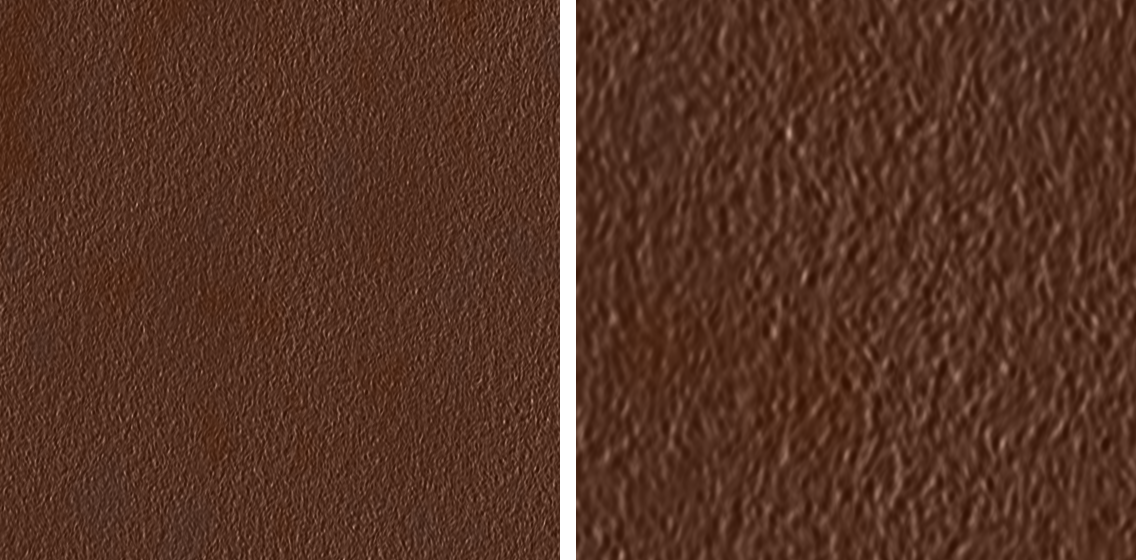
Left: the whole. Right: its middle third, enlarged.
Reproduce this texture procedurally as a WebGL 2 fragment shader.

```glsl
#version 300 es
precision highp float;
// Brown leather: fine, mostly upright wrinkles lit from the side.
// Cellular bumps of random height give both relief slopes and, at a
// large scale, soft rusty and greyish patches in the dye.

uniform vec2 u_resolution;
out vec4 fragColor;

vec3 hash3(vec2 cell) {
  vec3 p = fract(cell.xyx * vec3(0.1031, 0.1030, 0.0973));
  p += dot(p, p.yxz + 33.33);
  return fract((p.xxy + p.yzz) * p.zyx);
}

mat2 rotation(float angle) {
  float c = cos(angle), s = sin(angle);
  return mat2(c, s, -s, c);
}

// One smooth bump or dent per cell: x is the height, yz the gradient.
vec3 cellBumps(vec2 p) {
  vec2 cell = floor(p);
  vec3 sum = vec3(0.0);
  for (int y = -1; y <= 1; y++) {
    for (int x = -1; x <= 1; x++) {
      vec2 corner = cell + vec2(x, y);
      vec3 rnd = hash3(corner + 200.0);
      vec2 d = p - corner - rnd.xy;
      float w = max(0.0, 1.0 - dot(d, d));
      sum += (2.0 * rnd.z - 1.0) * w * w * vec3(w, -6.0 * d);
    }
  }
  return sum;
}

// Slope of a tilted bump layer towards the light.
float litSlope(vec2 p, float tilt, vec2 cells) {
  vec3 bumps = cellBumps(rotation(tilt) * p * cells);
  return dot(bumps.yz, vec2(0.98, -0.2));
}

void main() {
  vec2 uv = gl_FragCoord.xy / u_resolution;

  // Gentle bending of the wrinkles
  vec2 bent = uv + 0.0018 * vec2(sin(uv.y * 61.0 + 3.0 * sin(uv.x * 23.0)),
                                 sin(uv.x * 53.0 + 3.0 * sin(uv.y * 19.0)));

  // Wrinkles leaning both ways, over a coarser swell
  float relief = 0.68 * litSlope(bent, 0.24, vec2(208.0, 122.0))
               + 0.62 * litSlope(bent + 0.37, -0.30, vec2(190.0, 112.0))
               + 0.24 * litSlope(bent + 0.71, 0.02, vec2(115.0, 62.0));
  relief += 0.15 * (relief * relief - 0.55);

  // Broad patches in the dye
  float patches = cellBumps(uv * vec2(9.0, 6.0) + 11.0).x
                + 0.6 * cellBumps(uv * vec2(21.0, 13.0) + 41.0).x;
  float rust = smoothstep(0.2, 1.2, patches);
  float grey = smoothstep(0.2, 1.2, -patches);
  float wear = cellBumps(uv * vec2(6.0, 5.0) + 71.0).x;

  // Dye, then side light; rusty and greyish patches are smoother
  vec3 color = vec3(0.333, 0.199, 0.140) + 0.011 * wear;
  color += rust * vec3(-0.008, -0.022, -0.036);
  color += grey * vec3(-0.012, 0.002, 0.013);
  float contrast = 0.078 * (1.0 + 0.22 * wear - 0.25 * rust - 0.2 * grey);
  color += contrast * relief * vec3(1.0, 0.97, 0.96);

  fragColor = vec4(clamp(color, 0.0, 1.0), 1.0);
}
```
